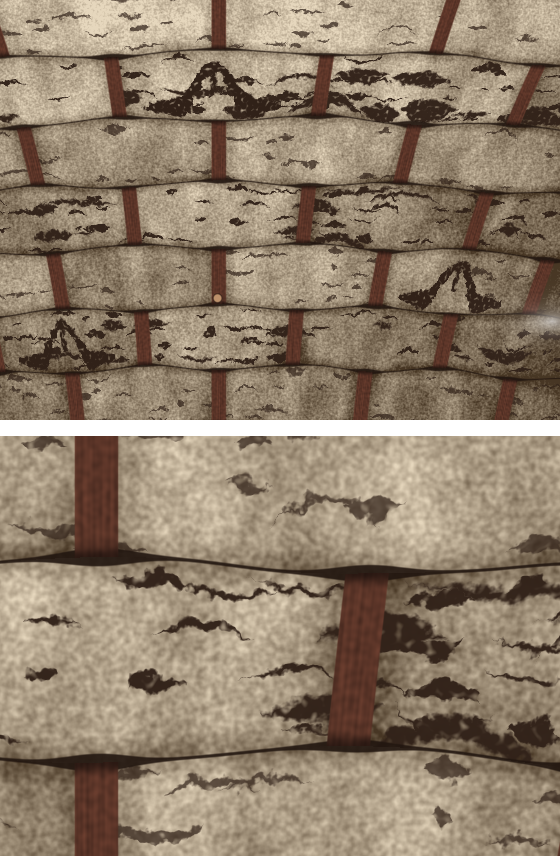
Top, the full canvas; bottom, a detail of the centre.
A Shadertoy shader for this texture:

```glsl
// Woven birch bark strips passing over and under narrow red-brown wooden stakes
const vec3 BARK_LIGHT = vec3(0.85, 0.79, 0.69);
const vec3 BARK_DARK  = vec3(0.33, 0.265, 0.19);
const vec3 MARK_COLOR = vec3(0.19, 0.13, 0.095);
const vec3 STAKE_COLOR = vec3(0.355, 0.205, 0.155);
const vec3 GAP_COLOR  = vec3(0.13, 0.085, 0.06);
const vec3 PEG_COLOR  = vec3(0.74, 0.57, 0.42);
const vec2 PEG_POS = vec2(0.518, 0.29);
const vec2 GLINT_POS = vec2(1.315, 0.235);
const float PEG_RADIUS = 0.0095;
const float CENTER_X = 0.521;     // the upright stake
const float STAKE_HALF = 0.0172;
const float BOW = 0.055;          // sag of strips toward the sides
const float WEAVE = 0.045;        // edge wave, in strip heights
const float STRIP_H = 0.145;      // nominal strip height
const float STAKE_STEP = 0.2;     // nominal stake spacing
const float PI = 3.14159;

vec3 hash3(vec2 p) {
    vec3 q = fract(p.xyx * vec3(0.1031, 0.1030, 0.0973));
    q += dot(q, q.yxz + 33.33);
    return fract((q.xxy + q.yzz) * q.zyx);
}
float corner(vec2 id, vec2 d) {
    float a = 2.0 * PI * hash3(id).x;
    return dot(vec2(cos(a), sin(a)), d);
}
// Gradient noise, roughly -0.7 to 0.7
float noise(vec2 p) {
    vec2 i = floor(p), f = p - i, e = vec2(0.0, 1.0);
    vec2 u = f * f * f * (f * (f * 6.0 - 15.0) + 10.0);
    return mix(mix(corner(i, f), corner(i + e.yx, f - e.yx), u.x),
               mix(corner(i + e, f - e), corner(i + 1.0, f - 1.0), u.x), u.y);
}
float fbm(vec2 p) {
    float sum = 0.0, amp = 1.0;
    for (int i = 0; i < 4; i++, amp *= 0.55) {
        sum += amp * noise(p);
        p = p * 2.03 + 7.3;
    }
    return sum;
}
// Clustered, bent, tapering dashes in a jittered grid of layers per strip
float barkDashes(vec2 q, float row, float density, float layers) {
    float size = 4.0 / layers, ink = 0.0;
    vec2 cell = vec2(0.06 * size, STRIP_H / layers), base = floor(q / cell);
    for (int j = -1; j <= 1; j++)
    for (int i = -1; i <= 1; i++) {
        vec2 id = base + vec2(i, j);
        if (id.y < 0.0 || id.y >= layers) continue;
        vec3 place = hash3(id + row * vec2(17.0, 31.0) + 90.0 * size);
        vec3 form = hash3(id + row * vec2(23.0, 41.0) + 170.0 * size);
        float crowd = 1.0 + 1.5 * noise(id * 0.43 + row * 5.3);
        if (place.z > density * crowd) continue;
        vec2 d = (q - (id + 0.2 + 0.6 * place.xy) * cell) / size;
        float halfLen = mix(0.009, 0.038, form.x);
        d.y += (form.y - 0.4) * 26.0 * d.x * d.x;
        float thick = mix(0.002, 0.004 + 0.008 * density * crowd, form.z * form.z);
        thick *= 1.0 - d.x * d.x / (halfLen * halfLen);
        ink = max(ink, smoothstep(0.002, -0.001, abs(d.y) - thick));
    }
    return ink;
}
// Branch scar: two thick legs spreading below a peak, with a short core
float branchScar(vec2 d) {
    float x = abs(d.x), spread = smoothstep(0.005, 0.07, x);
    float leg = abs(d.y - 0.035 + 0.08 * spread);
    float thick = mix(0.010, 0.026, spread) - 0.25 * max(x - 0.055, 0.0) - step(0.13, x);
    float core = max(x - 0.005, abs(d.y - 0.008) - 0.026);
    return smoothstep(0.003, -0.002, min(leg - thick, core));
}

void mainImage(out vec4 fragColor, in vec2 fragCoord) {
    vec2 p = fragCoord / iResolution.y;
    float px = 1.0 / iResolution.y;
    // Weave coordinates: stakes fan upward, strips bow and wave
    float spacing = 0.1683 + 0.049 * p.y + 0.062 * p.y * p.y;
    float k = (p.x - CENTER_X) / spacing, side = p.x - 0.6;
    float v = p.y + BOW * side * side - 0.1265;
    float r = 1.0 + 7.1 * v - 0.583 * v * v;
    r -= WEAVE * cos(PI * k) * cos(PI * r) + 0.04 * noise(p * 7.0);
    float row = floor(r), t = r - row, parity = mod(row, 2.0);
    float panel = floor((k - parity) * 0.5);
    float stake = 2.0 * floor((k - parity) * 0.5 + 0.5) + parity;
    float stakeDist = abs(k - stake) * spacing, edge = min(t, 1.0 - t);
    // Bark tone: uneven light, stains, grain and rounded strip edges
    vec2 q = vec2(k * STAKE_STEP, t * STRIP_H);
    vec2 seed = q + row * vec2(3.7, 1.9) + 20.0;
    vec3 vary = hash3(vec2(panel, row) + 55.0);
    float tone = 0.50 + 0.46 * p.y - 0.42 * side * side - 0.16 * p.x;
    tone += 0.30 * (vary.x - 0.5) + 0.34 * fbm(seed * vec2(11.0, 7.0));
    tone += 0.16 * fbm(seed * 75.0) + 0.26 * noise(p * 150.0) + 0.22 * noise(p * 230.0 + 9.0);
    tone -= 0.30 * (1.0 - smoothstep(0.0, 0.16, edge));
    tone -= 0.20 * (1.0 - smoothstep(STAKE_HALF, STAKE_HALF + 0.028, stakeDist));
    vec3 col = mix(BARK_DARK, BARK_LIGHT, clamp(tone, -0.1, 1.1));
    // Dark marks and blotches, heavier on every other strip
    float density = mix(0.40, 0.72, parity) * mix(0.5, 1.2, vary.y);
    vec2 rough = q + 0.009 * vec2(fbm(seed * 50.0), fbm(seed * 50.0 + 40.0));
    float ink = barkDashes(rough, row, density, 4.0);
    ink = max(ink, barkDashes(rough, row, density * mix(0.4, 0.9, parity), 2.0));
    ink *= mix(0.72, 0.97, parity);
    if (mod(panel - 3.0 * row, 11.0) == 6.0) {
        vec2 scarPos = vec2((2.0 * panel + parity + 0.95) * STAKE_STEP, 0.5 * STRIP_H);
        ink = max(ink, branchScar(rough - scarPos));
    }
    ink *= smoothstep(-0.75, -0.1, noise(seed * 120.0));
    col = mix(col, MARK_COLOR, ink);
    // Dark openings between strips, widest beside the stakes
    float gap = 0.008 + 0.055 * pow(abs(cos(PI * k)), 6.0) * (0.5 + 0.9 * noise(p * 5.0 + 3.0));
    float aa = 7.0 * px;
    col = mix(col, GAP_COLOR, 0.9 * (1.0 - smoothstep(gap - aa, gap + aa, edge)));
    // Stakes with lengthwise fibres, shaded where they dip under
    float fibre = noise(vec2((k - stake) * 70.0, p.y * 9.0)) + noise(p * 150.0);
    vec3 wood = STAKE_COLOR * (1.0 + 0.2 * fibre) * mix(0.5, 1.0, smoothstep(0.0, 0.09, edge));
    col = mix(col, wood, 1.0 - smoothstep(STAKE_HALF - px, STAKE_HALF + px, stakeDist));
    // Peg head and a small glint
    float peg = length(p - PEG_POS) - PEG_RADIUS;
    col = mix(col, GAP_COLOR, 0.7 * (1.0 - smoothstep(0.0, 0.004, peg)));
    col = mix(col, PEG_COLOR, 1.0 - smoothstep(-px, px, peg));
    col = mix(col, vec3(0.96), 0.7 * exp(-length((p - GLINT_POS) * vec2(22.0, 45.0))));
    fragColor = vec4(clamp(col, 0.0, 1.0), 1.0);
}
```
